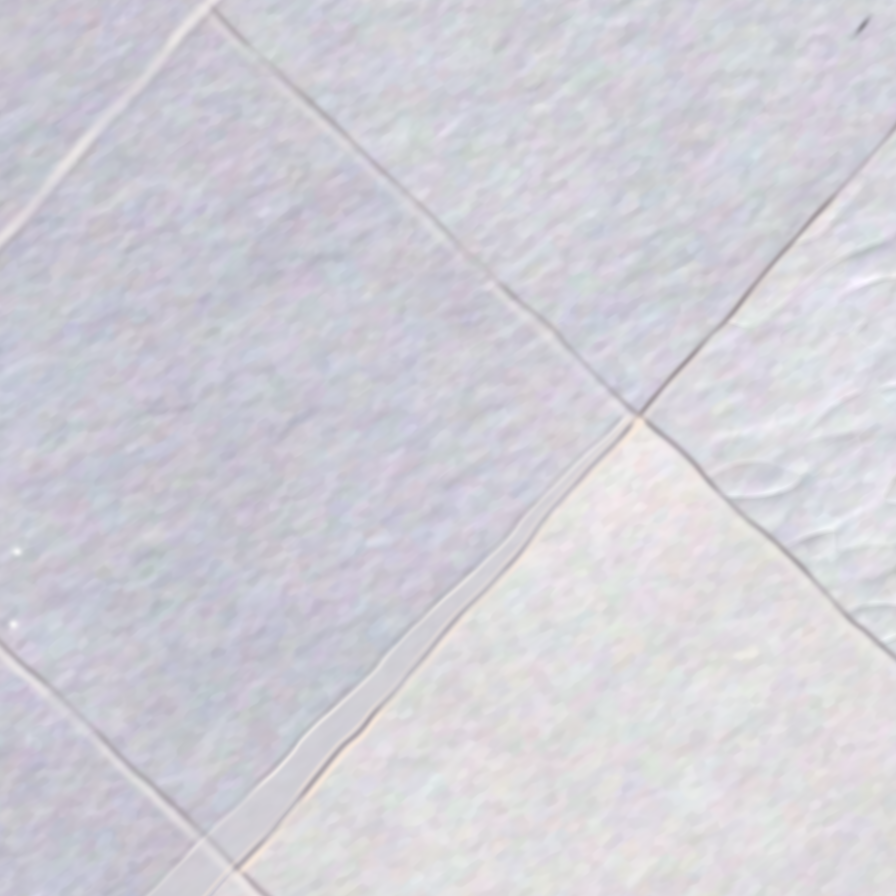
Write a Shadertoy shader that draws this texture.

```glsl
vec3 hash3(vec2 p) {
    vec3 q = vec3(dot(p, vec2(127.1, 311.7)), dot(p, vec2(269.5, 183.3)), dot(p, vec2(419.2, 371.9)));
    return fract(sin(q) * 43758.5);
}

// Smooth cellular noise: three centred values blended between jittered points
vec3 cells(vec2 p) {
    vec2 id = floor(p), f = fract(p);
    vec3 sum = vec3(0.0);
    float total = 0.0;
    for (int y = -1; y <= 1; y++)
    for (int x = -1; x <= 1; x++) {
        vec2 o = vec2(x, y);
        vec3 h = hash3(id + o);
        vec2 d = o + 0.15 + 0.7 * h.xy - f;
        float w = exp(-6.0 * dot(d, d));
        sum += w * (hash3(id + o + 57.0) - 0.5);
        total += w;
    }
    return sum / total;
}

vec2 turn(vec2 p, float a) {
    return mat2(cos(a), -sin(a), sin(a), cos(a)) * p;
}

// Stone surface height; wrinkles run across the rippled slab
float relief(vec2 p, float rippled) {
    vec2 g = turn(p, 0.62);
    float h = cells(g * vec2(24.0, 46.0)).x + 0.55 * cells(g * vec2(55.0, 95.0)).y;
    vec2 r = turn(p + 0.008 * sin(p.yx * 31.0), 0.35);
    float ridge = 1.0 - 2.0 * abs(cells(r * vec2(10.0, 30.0)).x);
    return h + rippled * 2.2 * ridge;
}

float band(float d, float width) {
    return exp(-d * d / (width * width));
}

void mainImage(out vec4 fragColor, in vec2 fragCoord) {
    vec2 uv = fragCoord / iResolution.xy;
    vec2 p = uv - vec2(0.712, 0.535);
    vec2 wobble = 0.0035 * cells(uv * 24.0).xy + 0.0012 * sin(uv.yx * 47.0);

    // Skewed slab grid: x counts falling seams, y counts rising seams
    vec2 s = p + wobble;
    vec2 grid = vec2((s.y + 0.95 * s.x) / 0.93, s.y - 1.125 * s.x);
    vec2 seam = round(grid);
    vec2 d = (grid - seam) * vec2(0.674, 0.664);
    float above = smoothstep(-0.004, 0.004, grid.x);
    float left = smoothstep(-0.004, 0.004, grid.y);
    float rippled = above * (1.0 - left);
    float pale = (1.0 - above) * (1.0 - left);

    // Slab tones
    vec3 leftTone = mix(vec3(0.785, 0.782, 0.825), vec3(0.822, 0.82, 0.852), above);
    vec3 rightTone = mix(vec3(0.875, 0.865, 0.875), vec3(0.858, 0.855, 0.88), above);
    vec3 col = mix(rightTone, leftTone, left);
    float outer = max(smoothstep(0.99, 1.01, grid.y), 1.0 - smoothstep(-1.01, -0.99, grid.x));
    col -= 0.012 * outer * left;
    col += vec3(0.045, 0.04, 0.03) * exp(-dot(p, p) * 28.0) * (1.0 - above);
    col += 0.022 * cells(uv * 3.5).x + 0.03 * cells(turn(uv, 0.6) * vec2(8.0, 13.0)).y;

    // Lit relief, fine grain and faint tint
    float lit = relief(uv, rippled) - relief(uv + vec2(-0.004, 0.006), rippled);
    col += 0.055 * lit * (1.0 - 0.45 * pale);
    vec2 g = turn(uv, 0.6);
    col += 0.045 * cells(g * vec2(75.0, 120.0)).x;
    col += 0.035 * cells(g * vec2(48.0, 66.0) + 9.0) + 0.02 * cells(g * 22.0);

    // Widening strip beside the lower rising seam
    float lower = 1.0 - smoothstep(-0.02, 0.0, grid.x);
    float stripWidth = 0.008 - 0.082 * min(p.x, 0.0);
    float rise = grid.y * 0.664;
    float edge = rise - stripWidth;
    float strip = smoothstep(0.0, 0.003, rise) * (1.0 - smoothstep(-0.002, 0.002, edge)) * lower;
    col = mix(col, vec3(0.835, 0.825, 0.845), 0.7 * strip);

    float wear = 0.75 + 0.9 * cells(uv * 19.0 + 4.0).z;
    vec3 light = vec3(0.95, 0.93, 0.92), shadow = vec3(0.61, 0.575, 0.595);
    vec3 cream = vec3(0.98, 0.92, 0.87);
    col = mix(col, light, 0.75 * wear * lower * band(edge, 0.0025));
    col = mix(col, shadow, 0.28 * wear * lower * band(edge - 0.005, 0.003));

    // Falling seams: pale lip below a grey groove
    float first = step(-0.5, seam.x);
    float inside = 1.0 - smoothstep(0.99, 1.03, grid.y);
    col = mix(col, light, inside * wear * mix(0.6, 0.45, first) * band(d.x + 0.006, 0.006));
    col = mix(col, shadow, inside * wear * mix(0.5, mix(0.75, 0.5, left), first) * band(d.x - 0.003, 0.004));

    // Rising seams: dark groove near the crossing, bleached ridge at the far side
    float nearSeam = 1.0 - step(0.5, seam.y);
    float reach = smoothstep(-1.02, -0.98, grid.x);
    col = mix(col, cream, nearSeam * reach * wear * mix(0.85, 0.3, above) * band(d.y + 0.006, 0.004));
    col = mix(col, shadow, nearSeam * reach * wear * mix(0.65, 0.8, above) * band(d.y, 0.0035));
    col = mix(col, cream, nearSeam * lower * wear * 0.4 * band(d.y - 0.006, 0.0025));
    col = mix(col, light, (1.0 - nearSeam) * wear * 0.85 * band(d.y, 0.007));
    col = mix(col, shadow, (1.0 - nearSeam) * wear * 0.25 * band(d.y + 0.01, 0.004));

    // Bright crossing, white chips and a short scratch
    col = mix(col, cream, 0.8 * band(length(p + vec2(0.0, 0.006)), 0.008));
    for (int i = 0; i < 2; i++) {
        vec2 chip = uv - vec2(0.018, 0.303 + 0.082 * float(i));
        col = mix(col, vec3(0.98), 0.9 * band(length(chip + wobble), 0.005));
    }
    vec2 scratch = turn(uv - vec2(0.963, 0.971), 0.9);
    col = mix(col, vec3(0.5, 0.49, 0.52), 0.8 * band(length(scratch * vec2(0.3, 1.0)), 0.0035));

    fragColor = vec4(clamp(col, 0.0, 1.0), 1.0);
}
```
